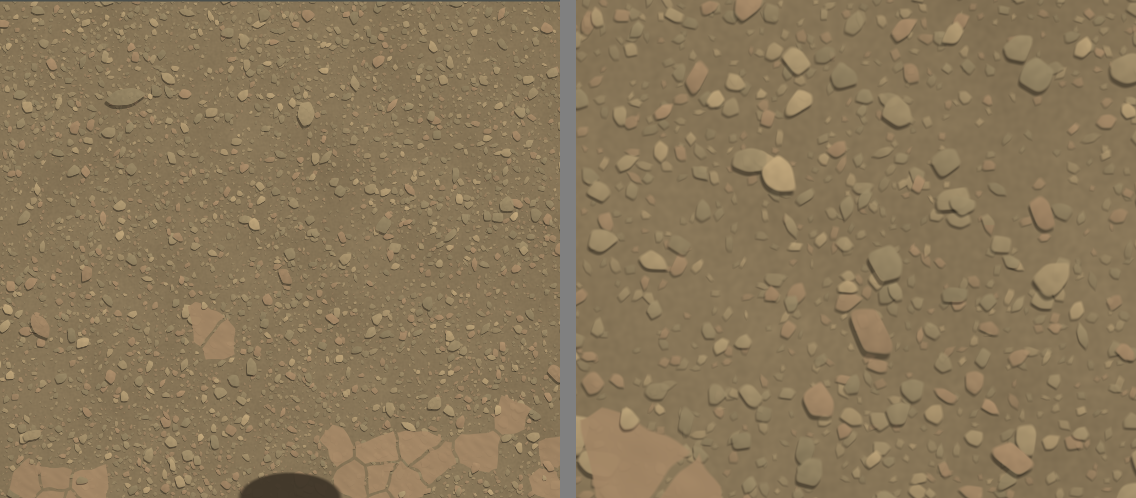
Left: the whole. Right: its middle third, enlarged.
A Shadertoy shader for this texture:

```glsl
// Dusty gravel plain seen from above: layers of scattered angular pebbles with
// short cast shadows over mottled soil, cracked bedrock slabs cut from Voronoi
// cells along the lower part, a round dark shadow and a thin strip at the top.

#define SOIL_DARK  vec3(0.495, 0.428, 0.318)
#define SOIL_LIGHT vec3(0.555, 0.483, 0.362)
#define STONE_GREY vec3(0.565, 0.505, 0.380)
#define STONE_PALE vec3(0.735, 0.635, 0.470)
#define STONE_PINK vec3(0.645, 0.530, 0.400)
#define DARK_TONE  vec3(0.250, 0.212, 0.160)
#define SOFTNESS   0.0022   // edge blur in canvas heights
#define SHADOW     0.40     // strength of pebble shadows
#define SLAB_SIZE  0.066    // spacing of bedrock pieces
#define CRACK      0.0030   // half width of the cracks
#define TAU        6.2831853

vec4 hash4(vec2 p) {
    vec4 q = fract(p.xyxy * vec4(0.1031, 0.1030, 0.0973, 0.1099));
    q += dot(q, q.wzxy + 33.33);
    return fract((q.xxyz + q.yzzw) * q.zywx);
}

float cornerSlope(vec2 id, vec2 f) {
    return dot(hash4(id).xy * 2.0 - 1.0, f);
}

float gradientNoise(vec2 p) {
    vec2 i = floor(p), f = p - i, u = f * f * f * (f * (f * 6.0 - 15.0) + 10.0);
    vec2 e = vec2(1.0, 0.0);
    return mix(mix(cornerSlope(i, f), cornerSlope(i + e.xy, f - e.xy), u.x),
               mix(cornerSlope(i + e.yx, f - e.yx), cornerSlope(i + e.xx, f - e.xx), u.x), u.y);
}

float edgeWidth() { return max(SOFTNESS, 1.0 / iResolution.y); }

float cover(float d) {
    float w = edgeWidth();
    return 1.0 - smoothstep(-0.6 * w, 0.6 * w, d);
}

// Slightly rounded random polygon of unit size; below zero inside.
float pebbleShape(vec2 q, vec4 h) {
    float a = TAU * h.x, stretch = 1.0 + 0.35 * h.y;
    q = mat2(cos(a), sin(a), -sin(a), cos(a)) * q * vec2(1.0 / stretch, stretch);
    float sum = 0.0;
    for (int k = 0; k < 6; k++) {
        float n = float(k);
        float side = TAU * (n + 0.7 * fract(h.z * 7.3 + n * 0.618)) / 6.0;
        float reach = 0.75 + 0.35 * fract(h.w * 13.0 + n * 0.37);
        sum += pow(max(dot(q, vec2(cos(side), sin(side))) / reach, 0.0), 8.0);
    }
    return pow(sum, 0.125) - 1.0;
}

vec3 pebbleColour(vec4 h, float y) {
    vec3 c = mix(STONE_GREY, STONE_PALE, h.x * h.x);
    c = mix(c, STONE_PINK, step(h.y, 0.38 - 0.25 * y));
    return c * (0.96 + 0.08 * h.z);
}

// One jittered grid of pebbles; radii are given as a share of the cell.
void scatterPebbles(inout vec3 col, vec2 p, float cell, vec2 radii, float density, float dust) {
    vec2 g = p / cell, base = floor(g);
    for (int j = -1; j <= 1; j++)
    for (int i = -1; i <= 1; i++) {
        vec2 id = base + vec2(i, j), key = id + 317.0 * cell * 100.0;
        vec4 place = hash4(key), form = hash4(key + 57.3), tint = hash4(key + 131.7);
        vec2 centre = id + 0.5 + 0.7 * (place.xy - 0.5);
        float clump = 1.0 + 0.8 * gradientNoise(centre * cell * 6.0 + 9.0);
        if (place.z > density * clump) continue;
        float radius = mix(radii.x, radii.y, place.w * place.w);
        vec2 q = (g - centre) / radius;
        if (dot(q, q) > 5.0) continue;
        float size = radius * cell;
        float shade = cover(pebbleShape(q + vec2(0.12, 0.30), form) * size);
        float body = cover(pebbleShape(q, form) * size);
        vec3 stone = pebbleColour(tint, p.y) * (1.0 + 0.07 * dot(q, vec2(0.3, 0.8)));
        stone *= 1.0 + 0.06 * gradientNoise(p * 150.0);
        col *= 1.0 - SHADOW * shade * (1.0 - body) * (1.0 - dust);
        col = mix(col, stone, body * (1.0 - dust));
    }
}

// Positive where a bedrock piece centred at s is exposed.
float outcrop(vec2 s) {
    vec4 patches[5] = vec4[5](vec4(0.77, 0.05, 0.13, 0.09), vec4(1.00, 0.12, 0.05, 0.08),
        vec4(1.10, 0.05, 0.05, 0.07), vec4(0.10, 0.01, 0.13, 0.04), vec4(0.42, 0.31, 0.055, 0.04));
    float m = -1.0;
    for (int k = 0; k < 5; k++)
        m = max(m, 1.0 - length((s - patches[k].xy) / patches[k].zw));
    return m;
}

vec2 slabSite(vec2 id) { return id + 0.1 + 0.8 * hash4(id + 71.0).xy; }

void drawSlabs(inout vec3 col, vec2 p) {
    vec2 warp = vec2(gradientNoise(p * 35.0), gradientNoise(p * 35.0 + 40.0));
    vec2 g = (p + 0.008 * warp) / SLAB_SIZE, base = floor(g), site = g, id = base;
    float nearest = 9.0, border = 9.0;
    for (int k = 0; k < 9; k++) {
        vec2 cell = base + vec2(k % 3 - 1, k / 3 - 1), s = slabSite(cell);
        float d = length(s - g);
        if (d < nearest) { nearest = d; site = s; id = cell; }
    }
    for (int k = 0; k < 25; k++) {
        vec2 s = slabSite(id + vec2(k % 5 - 2, k / 5 - 2)), across = s - site;
        if (dot(across, across) > 0.0001)
            border = min(border, dot(0.5 * (site + s) - g, normalize(across)));
    }
    float shown = step(0.0, outcrop(site * SLAB_SIZE));
    float layering = gradientNoise(mat2(0.8, 0.6, -0.6, 0.8) * p * vec2(30.0, 90.0));
    vec3 rock = STONE_PINK * (0.97 + 0.06 * hash4(id).z + 0.07 * layering);
    col = mix(col, rock, 0.9 * shown * cover(CRACK - border * SLAB_SIZE));
}

void mainImage(out vec4 fragColor, in vec2 fragCoord) {
    vec2 p = fragCoord / iResolution.y;

    // Soil with broad patches and fine grain
    float patchy = gradientNoise(p * 7.0) + 0.6 * gradientNoise(p * 28.0);
    vec3 col = mix(SOIL_DARK, SOIL_LIGHT, clamp(0.52 + 0.5 * patchy, 0.0, 1.0));
    col *= 1.0 + 0.05 * gradientNoise(p * 190.0) + 0.04 * gradientNoise(p * 90.0);

    // Pebbles from fine to coarse, with slabs among them
    scatterPebbles(col, p, 0.011, vec2(0.15, 0.36), 0.60, 0.45);
    scatterPebbles(col, p, 0.019, vec2(0.16, 0.38), 0.58, 0.25);
    scatterPebbles(col, p, 0.032, vec2(0.15, 0.37), 0.52, 0.10);
    drawSlabs(col, p);
    scatterPebbles(col, p, 0.047, vec2(0.10, 0.26), 0.25, 0.05);
    scatterPebbles(col, p, 0.105, vec2(0.12, 0.25), 0.15, 0.15);

    // Round shadow at the lower edge and strip at the upper edge
    float aspect = iResolution.x / iResolution.y;
    float disc = length((p - vec2(0.518 * aspect, 0.0)) / vec2(0.103, 0.051));
    col = mix(col, DARK_TONE, 0.95 * (1.0 - smoothstep(0.92, 1.06, disc)));
    col = mix(col, vec3(0.29, 0.31, 0.30), cover(0.997 - p.y));
    fragColor = vec4(col, 1.0);
}
```
